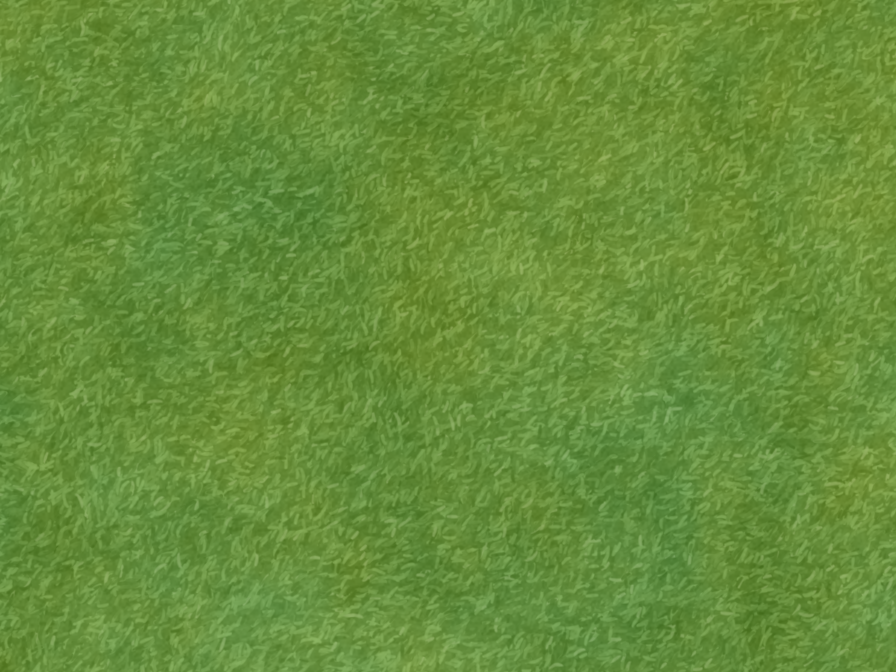
Reproduce this texture procedurally as a WebGL 1 fragment shader.

```glsl
precision highp float;
// Mown lawn seen from above: layers of short, soft, curved blades are painted
// over each other from jittered cells. A slowly turning lean sets their
// direction, and broad noise drifts the turf between warm and cool greens.

uniform vec2 u_resolution;

const vec3 TURF_GREEN = vec3(0.418, 0.573, 0.248);
const vec3 WARM_SHIFT = vec3(0.070, 0.012, -0.045);
const vec3 STRAW_TINT = vec3(0.070, 0.045, 0.075);
const float CELL_SIZE = 0.0195;     // in canvas heights
const float HALF_WIDTH = 0.13;      // blade sizes are in cells
const float EDGE_SOFTNESS = 0.10;
const float MIN_HALF_LENGTH = 0.40;
const float LENGTH_SPREAD = 0.34;
const float BLADE_CONTRAST = 0.092;
const float BLADE_OPACITY = 0.85;
const float GAP_TONE = -0.045;
const float MEAN_LEAN = 0.75;       // radians from horizontal
const float LEAN_DRIFT = 1.6;
const float LEAN_SPREAD = 1.7;
const float PATCH_CONTRAST = 0.085;
const float MOTTLE_CONTRAST = 0.075;
const float GRAIN_CONTRAST = 0.045;
const float STRAW_SHARE = 0.035;
const int LAYERS = 6;

vec4 hash4(vec2 p) {
  vec4 q = fract(p.xyxy * vec4(0.1031, 0.1030, 0.0973, 0.1099));
  q += dot(q, q.wzxy + 33.33);
  return fract((q.xxyz + q.yzzw) * q.zywx);
}

float valueNoise(vec2 p) {
  vec2 cell = floor(p);
  vec2 f = fract(p);
  f = f * f * (3.0 - 2.0 * f);
  float low = mix(hash4(cell).x, hash4(cell + vec2(1.0, 0.0)).x, f.x);
  float high = mix(hash4(cell + vec2(0.0, 1.0)).x, hash4(cell + 1.0).x, f.x);
  return mix(low, high, f.y);
}

// Fractal noise centred on zero
float cloud(vec2 p) {
  float sum = 0.0;
  float weight = 0.5;
  for (int i = 0; i < 4; i++) {
    sum += weight * (valueNoise(p) - 0.5);
    p = mat2(1.6, 1.2, -1.2, 1.6) * p + 19.7;
    weight *= 0.55;
  }
  return sum;
}

// Coverage of one bent, tapering blade centred on the origin
float bladeMask(vec2 p, float angle, float halfLength, float bend) {
  float c = cos(angle);
  float s = sin(angle);
  vec2 q = vec2(c * p.x + s * p.y, c * p.y - s * p.x);
  q.y += bend * q.x * q.x;
  float along = abs(q.x) / halfLength;
  float width = HALF_WIDTH * (1.0 - 0.5 * along * along);
  float side = 1.0 - smoothstep(width - EDGE_SOFTNESS, width + EDGE_SOFTNESS, abs(q.y));
  return side * (1.0 - smoothstep(0.65, 1.0, along));
}

// Paints all blades; returns brightness offset in x, straw amount in y
vec2 paintBlades(vec2 p, float lean) {
  vec2 paint = vec2(GAP_TONE, 0.0);
  for (int layer = 0; layer < LAYERS; layer++) {
    float seed = float(layer);
    vec2 grid = p / CELL_SIZE + seed * vec2(7.37, 3.61);
    vec2 home = floor(grid);
    for (int j = -1; j <= 1; j++) {
      for (int i = -1; i <= 1; i++) {
        vec2 cell = home + vec2(float(i), float(j));
        vec4 place = hash4(cell + seed * 41.0 + 200.0);
        vec4 look = hash4(cell + seed * 67.0 + 900.0);
        float angle = lean + LEAN_SPREAD * (place.z - 0.5);
        float halfLength = MIN_HALF_LENGTH + LENGTH_SPREAD * place.w;
        float mask = bladeMask(grid - cell - place.xy, angle, halfLength, look.x - 0.5);
        float straw = step(1.0 - STRAW_SHARE, look.z);
        float tone = BLADE_CONTRAST * (2.0 * look.y - 1.0);
        tone = mix(tone, 0.6 * BLADE_CONTRAST, straw);
        paint = mix(paint, vec2(tone, straw), mask * BLADE_OPACITY);
      }
    }
  }
  return paint;
}

void main() {
  vec2 p = gl_FragCoord.xy / u_resolution.y;

  // Blades follow a locally drifting lean
  float lean = MEAN_LEAN + LEAN_DRIFT * cloud(p * 9.0 + 5.0);
  vec2 blades = paintBlades(p, lean);

  // Broad patches, hand-sized mottling and fine grain
  float shade = PATCH_CONTRAST * cloud(p * 3.5 + 31.0);
  shade += MOTTLE_CONTRAST * cloud(p * 15.0 + 57.0);
  shade += GRAIN_CONTRAST * (valueNoise(p * 230.0) - 0.5);

  // Warm and cool drift, with a cooler lower edge
  float warmth = 1.5 * cloud(p * 3.0 + 83.0) + 0.8 * cloud(p * 13.0 + 11.0);
  warmth += 0.35 * (p.y - 0.5);

  vec3 color = TURF_GREEN + shade + blades.x;
  color += WARM_SHIFT * warmth + STRAW_TINT * blades.y;
  gl_FragColor = vec4(clamp(color, 0.0, 1.0), 1.0);
}
```
